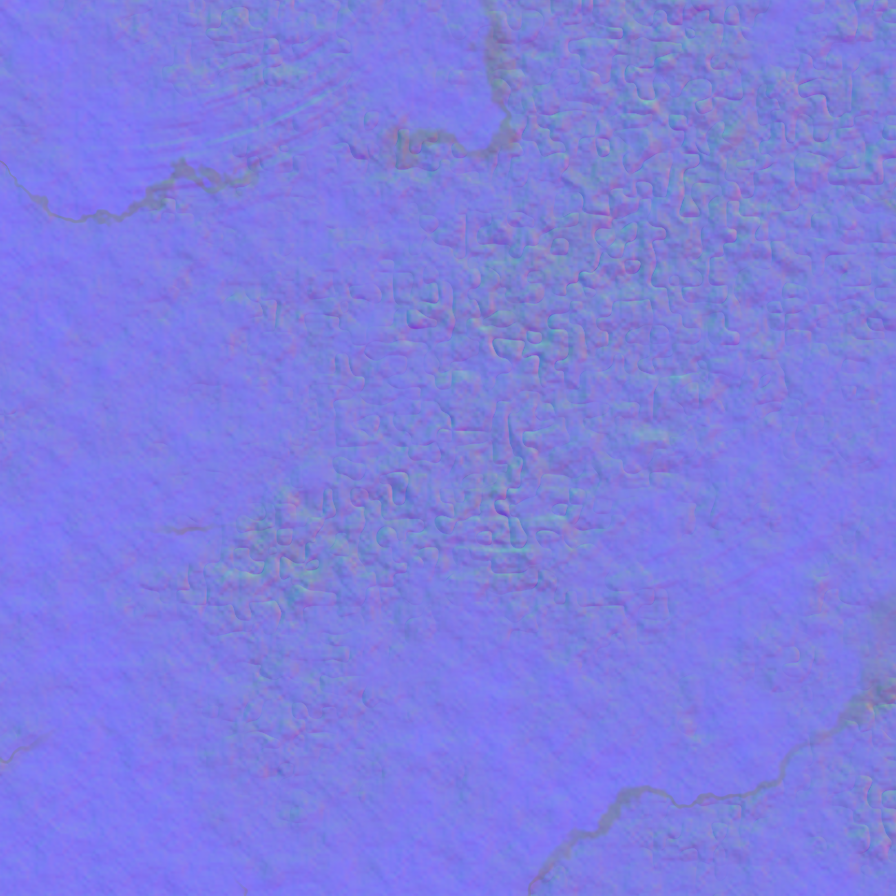
Reproduce this texture map procedurally as a Shadertoy shader.

```glsl
// Normal map of worn plaster: a blue ground with cloudy grey wear, fine relief
// taken from the slope of a noise height field, brushed scratch patches, and
// broken cracks that follow the level line of a warped noise.

float hash(vec2 p) {
    return fract(sin(dot(p, vec2(127.1, 311.7))) * 43758.5453);
}

float noise(vec2 p) {
    vec2 i = floor(p), f = fract(p);
    f = f * f * f * (f * (f * 6.0 - 15.0) + 10.0);
    return mix(mix(hash(i), hash(i + vec2(1, 0)), f.x),
               mix(hash(i + vec2(0, 1)), hash(i + vec2(1, 1)), f.x), f.y);
}

float fbm(vec2 p, int octaves) {
    float sum = 0.0, total = 0.0, amp = 1.0;
    for (int i = 0; i < octaves; i++) {
        sum += amp * noise(p);
        total += amp;
        amp *= 0.55;
        p = mat2(1.6, 1.2, -1.2, 1.6) * p + 7.3;
    }
    return sum / total;
}

// Bent parallel strokes, each patch given as centre, angle and radius
float scratches(vec2 p) {
    vec4 patches[3] = vec4[3](vec4(0.28, 0.86, 0.35, 0.12),
                              vec4(0.81, 0.38, 0.50, 0.08),
                              vec4(0.55, 0.40, -0.05, 0.09));
    float sum = 0.0;
    for (int i = 0; i < 3; i++) {
        vec4 s = patches[i];
        float c = cos(s.z), d = sin(s.z);
        vec2 q = mat2(c, -d, d, c) * (p - s.xy);
        float window = exp(-dot(q, q * vec2(1.0, 2.2)) / (s.w * s.w));
        window *= smoothstep(0.25, 0.65, noise(p * 14.0 + 3.0));
        q.y -= 1.1 * q.x * q.x;
        sum += window * noise(vec2(q.x * 9.0, q.y * 115.0) + float(i) * 31.0);
    }
    return sum;
}

// Grain of several sizes, wormy ridges and scratches
float height(vec2 p, float rough) {
    float grain = 0.0, freq = 32.0;
    for (int i = 0; i < 4; i++) {
        grain += noise(p * freq + float(i) * 17.0) / freq;
        freq *= 1.85;
    }
    vec2 bent = p + 0.008 * vec2(noise(p * 45.0), noise(p * 45.0 + 50.0));
    float ridge = abs(noise(bent * 62.0) - 0.5) / 62.0;
    return grain * (0.5 + 0.6 * rough) + ridge * 2.2 * rough + scratches(p) * 0.026;
}

void mainImage(out vec4 fragColor, in vec2 fragCoord) {
    vec2 p = fragCoord / iResolution.y;

    // Cloudy wear, from smooth plaster to rough grey
    vec2 drift = vec2(fbm(p * 4.0 + 11.0, 3), fbm(p * 4.0 + 29.0, 3)) - 0.5;
    float wear = 0.33 + 1.35 * (fbm(p * 2.6 + drift * 0.7 + 4.0, 5) - 0.5);
    wear += 0.45 * (fbm(p * 34.0, 4) - 0.5);

    // Broken cracks, with a stain fading away on one side
    vec2 jag = vec2(fbm(p * 38.0, 3), fbm(p * 38.0 + 60.0, 3)) - 0.5;
    vec2 c = p + drift * 0.16 + jag * 0.035;
    float level = noise(c * 3.1 + vec2(2.7, 8.1)) - 0.5;
    float gate = smoothstep(0.42, 0.66, fbm(p * 5.5 + 40.0, 3));
    float width = 0.010 + 0.022 * noise(p * 17.0);
    float crack = gate * (1.0 - smoothstep(0.2 * width, width, abs(level)));
    wear += 0.35 * gate * smoothstep(-0.01, 0.02, level) * exp(-9.0 * max(level, 0.0));
    wear = clamp(wear, 0.0, 1.0);

    // Slope of the relief
    float rough = smoothstep(0.15, 0.65, wear);
    vec2 e = vec2(0.0016, 0.0);
    float h = height(p, rough);
    vec2 slope = vec2(height(p + e.xy, rough) - h, height(p + e.yx, rough) - h) / e.x;

    // Ground colour, crack stain, then tilt from the slope
    vec3 color = mix(vec3(0.50, 0.478, 0.96), vec3(0.49, 0.533, 0.76), wear);
    color = mix(color, vec3(0.48, 0.50, 0.66), 0.75 * crack);
    color.rg -= slope * 0.036;
    color.b -= 0.012 * min(dot(slope, slope), 4.0);
    color.b += 0.05 * (noise(p * 190.0) - 0.5) * (0.4 + rough);

    fragColor = vec4(clamp(color, 0.0, 1.0), 1.0);
}
```
